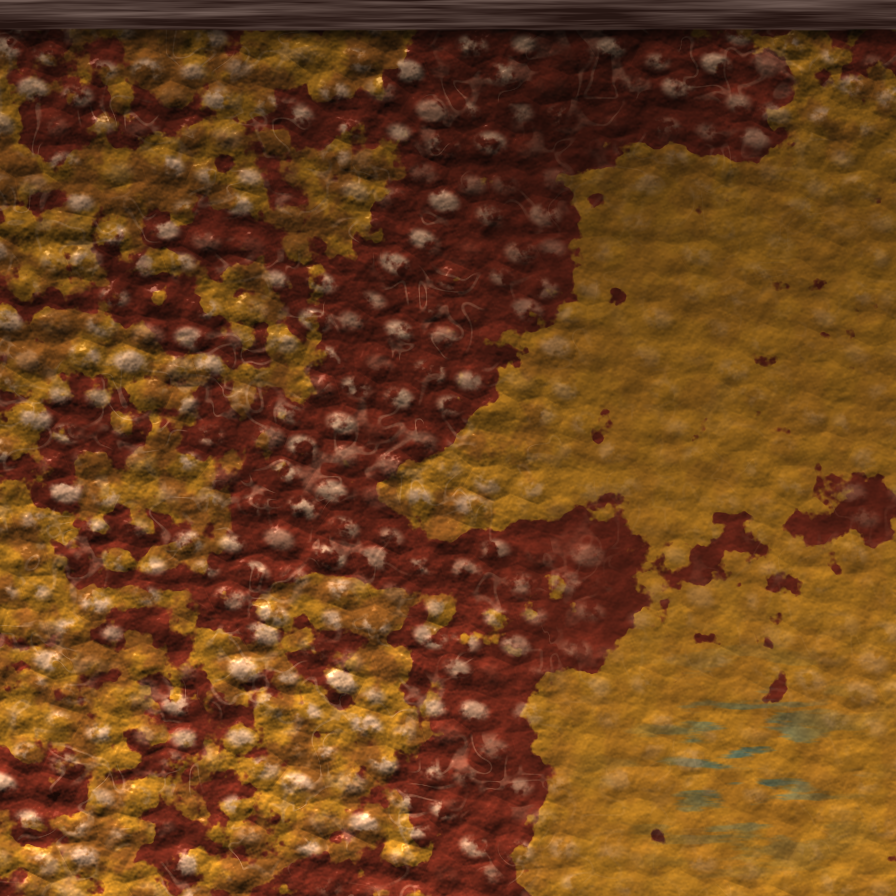
This texture is drawn by a Shadertoy shader. Its source:

```glsl
// Worn ochre and maroon oil paint on coarse woven canvas under a dark wooden edge.
#define OCHRE vec3(0.56, 0.375, 0.105)
#define MAROON vec3(0.34, 0.125, 0.08)
#define GLAZE vec3(0.41, 0.23, 0.10)
#define PALE vec3(0.70, 0.55, 0.43)
#define TEAL vec3(0.22, 0.34, 0.33)
#define WOOD_DARK vec3(0.15, 0.085, 0.07)
#define WOOD_LIGHT vec3(0.43, 0.35, 0.32)
#define WEAVE vec2(19.0, 27.0)
#define RELIEF 0.011
#define EDGE_Y 0.967

float hash(vec2 p) {
    vec3 q = fract(vec3(p.xyx) * 0.1031);
    q += dot(q, q.yzx + 33.33);
    return fract((q.x + q.y) * q.z);
}

float noise(vec2 p) {
    vec2 i = floor(p), f = fract(p);
    f = f * f * (3.0 - 2.0 * f);
    return mix(mix(hash(i), hash(i + vec2(1, 0)), f.x),
               mix(hash(i + vec2(0, 1)), hash(i + vec2(1, 1)), f.x), f.y);
}

float fbm(vec2 p) {
    float sum = 0.0, amp = 0.533;
    for (int i = 0; i < 4; i++) {
        sum += amp * noise(p);
        p = mat2(1.6, 1.2, -1.2, 1.6) * p + 7.3;
        amp *= 0.5;
    }
    return sum;
}

// Cellular weave: x = thread crown height, y = random value of the nearest crown
vec2 weave(vec2 p) {
    p += 0.006 * sin(p.yx * vec2(17.0, 13.0) + 1.0);
    vec2 q = (p + vec2(0.0, 0.12 * p.x)) * WEAVE + 40.0;
    vec2 best = vec2(0.0);
    for (int j = -1; j <= 1; j++)
    for (int i = -2; i <= 2; i++) {
        float row = floor(q.y) + float(j);
        float shift = 0.5 * mod(row, 2.0);
        vec2 id = vec2(floor(q.x - shift) + float(i), row);
        vec2 jitter = vec2(hash(id), hash(id + 71.0)) - 0.5;
        vec2 d = q - id - vec2(0.5 + shift, 0.5) - 0.4 * jitter;
        float crown = exp(-5.0 * dot(d, d)) * (0.7 + 0.3 * hash(id + 19.0));
        if (crown > best.x) best = vec2(crown, hash(id + 37.0));
    }
    return best;
}

float capsule(vec2 p, vec2 a, vec2 b, float radius) {
    vec2 ab = b - a;
    return length(p - a - ab * clamp(dot(p - a, ab) / dot(ab, ab), 0.0, 1.0)) - radius;
}

// How thickly the smooth ochre layer fills the right side
float smoothSide(vec2 p) {
    return smoothstep(0.46, 0.70, p.x) * smoothstep(0.97, 0.74, p.y);
}

float height(vec2 p) {
    float calm = smoothSide(p);
    return mix(0.75, 0.28, calm) * weave(p).x + mix(0.75, 0.36, calm) * fbm(p * 48.0);
}

// Positive where ochre covers the maroon ground
float ochreCover(vec2 p, float crown) {
    vec2 w = p + 0.06 * (vec2(fbm(p * 9.0), fbm(p * 9.0 + 50.0)) - 0.5);
    float band = capsule(w, vec2(0.50, 0.92), vec2(0.84, 0.88), 0.055);
    band = min(band, capsule(w, vec2(0.58, 0.82), vec2(0.44, 0.55), 0.09));
    band = min(band, capsule(w, vec2(0.32, 0.41), vec2(0.68, 0.37), 0.035));
    band = min(band, capsule(w, vec2(0.68, 0.37), vec2(1.02, 0.42), 0.018));
    band = min(band, capsule(w, vec2(0.74, 0.37), vec2(0.55, 0.25), 0.035));
    band = min(band, capsule(w, vec2(0.54, 0.25), vec2(0.54, -0.02), 0.045));
    float patchDist = capsule(w, vec2(0.48, 0.44), vec2(0.60, 0.49), 0.04);
    float cover = mix(0.06, 0.38, smoothSide(p));
    cover -= 0.10 * smoothstep(0.25, 0.0, p.y) * smoothstep(0.55, 0.3, p.x);
    cover -= 0.48 * smoothstep(0.045, -0.02, band);
    cover += 0.50 * smoothstep(0.03, -0.01, patchDist);
    cover += 0.95 * (fbm(p * 15.0 + 3.0) - 0.5) + 0.7 * (fbm(p * 45.0) - 0.5);
    return cover + 0.22 * (crown - 0.4);
}

vec3 paintedCanvas(vec2 p) {
    vec2 thread = weave(p);
    float calm = smoothSide(p);
    float cover = smoothstep(-0.04, 0.05, ochreCover(p, thread.x));

    // Paint layers
    float stain = smoothstep(0.40, 0.62, fbm(p * 32.0 + 20.0));
    vec3 ochre = mix(OCHRE, GLAZE, stain * mix(0.75, 0.2, calm));
    vec3 ground = MAROON * mix(0.75, 1.25, fbm(p * 38.0 + 9.0));
    vec3 col = mix(ground, ochre, cover);
    vec2 t = (p - vec2(0.83, 0.15)) / vec2(0.10, 0.09);
    float streak = smoothstep(0.50, 0.68, fbm(p * vec2(18.0, 80.0)));
    col = mix(col, TEAL, 0.75 * streak * exp(-dot(t, t)));

    // Bare thread crowns and loose fibres
    float ragged = smoothstep(0.36, 0.60, fbm(p * 62.0 + 4.0));
    float bare = smoothstep(0.38, 0.76, thread.x) * ragged * smoothstep(0.05, 0.6, thread.y);
    col = mix(col, PALE, bare * mix(0.90, 0.28, calm));
    vec2 bend = 2.0 * vec2(noise(p * 35.0), noise(p * 35.0 + 11.0));
    float fibre = smoothstep(0.13, 0.02, abs(noise(p * 58.0 + bend) - 0.5));
    fibre *= smoothstep(0.45, 0.65, noise(p * 31.0 + 8.0));
    col = mix(col, PALE, 0.32 * fibre * mix(1.0, 0.25, calm));

    // Relief lit from above, with wet glints
    vec2 e = vec2(0.0022, 0.0);
    float h = height(p);
    vec2 slope = (vec2(height(p + e.xy), height(p + e.yx)) - h) / e.x;
    float light = RELIEF * dot(slope, vec2(0.35, -0.95));
    float tone = mix(1.14, 0.72, smoothstep(0.0, 0.95, p.y));
    tone *= 1.0 - 0.22 * smoothstep(0.25, 0.0, abs(p.x - 0.62)) * smoothstep(0.65, 0.9, p.y);
    col *= tone * clamp(1.0 + 0.95 * light, 0.28, 1.6);
    float glint = smoothstep(0.42, 0.80, light) * smoothstep(0.52, 0.72, noise(p * 75.0));
    return col + 0.30 * glint * vec3(1.0, 0.92, 0.82);
}

vec3 woodenEdge(vec2 p) {
    float grain = fbm(p * vec2(9.0, 260.0));
    float lift = smoothstep(EDGE_Y, 1.0, p.y) * mix(0.55, 0.25, smoothstep(0.0, 0.6, p.x));
    return mix(WOOD_DARK, WOOD_LIGHT, clamp(1.5 * (grain - 0.35) + lift, 0.0, 1.0));
}

void mainImage(out vec4 fragColor, in vec2 fragCoord) {
    vec2 p = fragCoord / iResolution.xy;
    float edge = EDGE_Y + 0.002 * (noise(p * 30.0) - 0.5);
    vec3 canvas = paintedCanvas(p) * mix(0.4, 1.0, smoothstep(0.0, 0.022, edge - p.y));
    vec3 col = mix(canvas, woodenEdge(p), smoothstep(-0.0015, 0.0015, p.y - edge));
    fragColor = vec4(clamp(col, 0.0, 1.0), 1.0);
}
```
